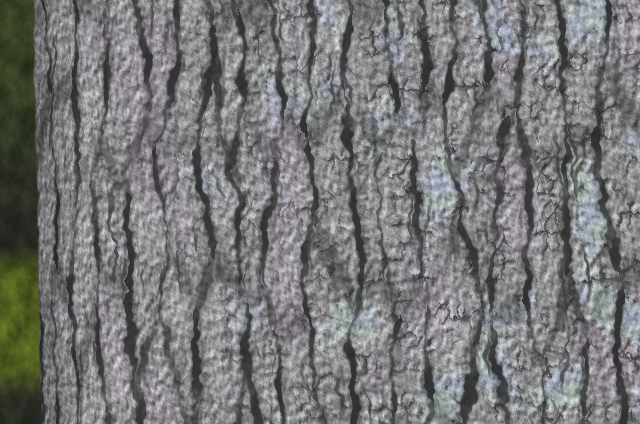
Write a WebGL 1 fragment shader that draws this texture.

```glsl
precision highp float;
uniform vec2 u_resolution;

vec2 hash2(vec2 p) {
  vec3 q = fract(p.xyx * vec3(0.1031, 0.1030, 0.0973));
  q += dot(q, q.yzx + 33.33);
  return fract((q.xx + q.yz) * q.zy);
}

float corner(vec2 cell, vec2 offset) {
  float angle = 6.2832 * hash2(cell).x;
  return dot(vec2(cos(angle), sin(angle)), offset);
}

// Gradient noise, roughly -0.7 to 0.7
float noise(vec2 p) {
  vec2 i = floor(p), f = fract(p), e = vec2(1.0, 0.0);
  vec2 w = f * f * f * (f * (f * 6.0 - 15.0) + 10.0);
  float low = mix(corner(i, f), corner(i + e, f - e), w.x);
  float high = mix(corner(i + e.yx, f - e.yx), corner(i + 1.0, f - 1.0), w.x);
  return mix(low, high, w.y);
}

float fbm(vec2 p) {
  float sum = 0.0, amplitude = 1.0;
  for (int i = 0; i < 4; i++) {
    sum += amplitude * noise(p);
    p = mat2(1.6, 1.2, -1.2, 1.6) * p + 7.3;
    amplitude *= 0.6;
  }
  return sum;
}

// x: distance to the cell border, y: how upright that border is
vec2 cellBorder(vec2 p) {
  vec2 cell = floor(p), f = fract(p), home = vec2(0.0), nearest = vec2(8.0);
  for (int y = -1; y <= 1; y++) {
    for (int x = -1; x <= 1; x++) {
      vec2 g = vec2(float(x), float(y));
      vec2 r = g + 0.1 + 0.8 * hash2(cell + g) - f;
      if (dot(r, r) < dot(nearest, nearest)) { nearest = r; home = g; }
    }
  }
  vec2 border = vec2(8.0, 0.0);
  for (int y = -2; y <= 2; y++) {
    for (int x = -2; x <= 2; x++) {
      vec2 g = home + vec2(float(x), float(y));
      vec2 r = g + 0.1 + 0.8 * hash2(cell + g) - f;
      vec2 across = r - nearest;
      if (dot(across, across) > 0.0001) {
        vec2 normal = normalize(across);
        float d = dot(0.5 * (r + nearest), normal);
        if (d < border.x) border = vec2(d, abs(normal.x));
      }
    }
  }
  return border;
}

// 1 inside a crack of the given half width, fading out over the softness
float crack(float d, float halfWidth, float softness) {
  return 1.0 - smoothstep(halfWidth, halfWidth + softness, d);
}

vec3 foliage(vec2 p) {
  float blotch = fbm(p * vec2(22.0, 16.0));
  float lawn = smoothstep(0.04, 0.15, p.y) * (1.0 - smoothstep(0.34, 0.43, p.y));
  float canopy = smoothstep(0.5, 0.85, p.y);
  vec3 shade = mix(vec3(0.15, 0.16, 0.13), vec3(0.21, 0.25, 0.14), canopy);
  return mix(shade, vec3(0.31, 0.37, 0.12), lawn) * (1.0 + 0.4 * blotch);
}

vec3 bark(vec2 p, float depth) {
  // Curved trunk squeezes the pattern towards its left side
  vec2 q = vec2(depth - 0.12 * exp(-depth / 0.12) + 3.0, p.y + 2.0);
  float rough = smoothstep(0.2, 0.9, depth);
  vec2 bent = q;
  bent.x += 0.030 * noise(q * vec2(5.0, 4.0)) + 0.016 * noise(q * vec2(20.0, 16.0));
  bent += 0.008 * vec2(noise(q * 55.0), noise(q * 55.0 + 19.0));

  // Crust lit from the upper left
  vec2 grainPos = q * vec2(58.0, 46.0);
  float crust = fbm(grainPos);
  float relief = crust - fbm(grainPos + vec2(-0.35, 0.4));
  float streak = noise(bent * vec2(38.0, 7.0));
  float tone = 0.585 + 0.10 * crust + 0.17 * relief + 0.11 * streak;
  tone += 0.07 * noise(q * vec2(9.0, 6.0));

  // Small scales split by shallow cracks
  float scales = cellBorder(bent * vec2(30.0, 24.0) + 0.25 * crust).x;
  float split = smoothstep(-0.15, 0.3, noise(q * 17.0 + 5.0));
  tone *= 1.0 - (0.18 + 0.27 * rough) * split * crack(scales, 0.02, 0.12);

  // Pale lichen and faint violet bark
  vec3 color = tone * mix(vec3(0.99, 0.985, 1.0), vec3(1.02, 0.98, 1.03),
                          smoothstep(0.0, 0.4, noise(q * vec2(6.0, 3.0))));
  float patches = noise(q * vec2(8.0, 6.0) + 11.0) + 0.28 * crust + 0.16 * rough;
  float lichen = smoothstep(0.26, 0.5, patches) * (0.35 + 0.65 * rough);
  vec3 lichenTint = mix(vec3(0.68, 0.74, 0.71), vec3(0.66, 0.70, 0.78),
                        smoothstep(-0.2, 0.2, noise(q * 13.0)));
  color = mix(color, lichenTint * (0.97 + 0.2 * crust + 0.15 * relief), 0.75 * lichen);

  // Long upright furrows with darkened shoulders
  vec2 furrow = cellBorder(bent * vec2(11.5, 2.6));
  float upright = smoothstep(0.35, 0.9, furrow.y);
  float openness = smoothstep(-0.4, 0.3, noise(q * vec2(9.0, 8.0) + 31.0));
  float gap = 0.012 + 0.055 * openness;
  float strength = mix(0.3, 1.0, upright) * mix(0.5, 1.0, openness);
  color *= 1.0 - 0.30 * strength * crack(furrow.x, gap, 0.16);
  color = mix(color, vec3(0.17, 0.175, 0.17), 0.9 * strength * crack(furrow.x, gap, 0.05));

  // Finer furrows between the large ones
  vec2 minor = cellBorder(bent * vec2(21.0, 4.5) + 40.0);
  float minorOpen = smoothstep(-0.05, 0.35, noise(q * vec2(10.0, 7.0) + 53.0));
  float minorCrack = crack(minor.x, 0.03, 0.10) * smoothstep(0.4, 0.9, minor.y);
  color = mix(color, vec3(0.23, 0.23, 0.225), 0.75 * minorOpen * minorCrack);
  return color * mix(0.8, 1.0, smoothstep(0.0, 0.12, depth));
}

void main() {
  vec2 p = gl_FragCoord.xy / u_resolution.y;
  float edge = mix(0.098, 0.079, p.y) + 0.006 * noise(vec2(3.0, p.y * 14.0));
  float depth = p.x - edge;
  float trunk = smoothstep(-0.004, 0.004, depth);
  vec3 color = mix(foliage(p), bark(p, max(depth, 0.0)), trunk);
  gl_FragColor = vec4(clamp(color, 0.0, 1.0), 1.0);
}
```
